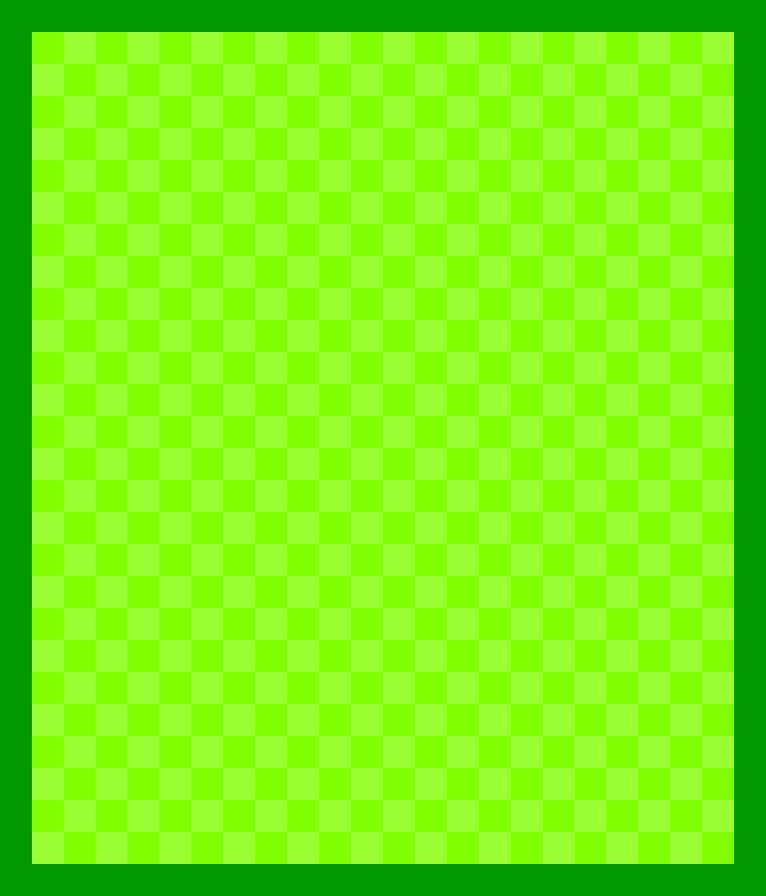
Write a Shadertoy shader that draws this pattern.

```glsl
const vec2 GRID = vec2(24.0, 28.0);   // cells across and down, border included
const float BORDER = 1.0;             // border width in cells

const vec3 LIME = vec3(0.502, 1.0, 0.0);
const vec3 PALE_LIME = vec3(0.6, 1.0, 0.2);
const vec3 DARK_GREEN = vec3(0.0, 0.6, 0.0);

// Smoothed square wave per axis: +1 in even cells, -1 in odd cells
vec2 squareWave(vec2 p, vec2 pixel) {
    vec2 edgeDistance = 0.5 - 2.0 * abs(fract(0.5 * p + 0.25) - 0.5);
    return clamp(2.0 * edgeDistance / pixel, -1.0, 1.0);
}

// 1 where column and row share parity, 0 elsewhere
float checker(vec2 p, vec2 pixel) {
    vec2 wave = squareWave(p, pixel);
    return 0.5 + 0.5 * wave.x * wave.y;
}

// Coverage of a centred rectangle
float boxMask(vec2 p, vec2 halfSize, vec2 pixel) {
    vec2 coverage = clamp((halfSize - abs(p)) / pixel + 0.5, 0.0, 1.0);
    return coverage.x * coverage.y;
}

void mainImage(out vec4 fragColor, in vec2 fragCoord) {
    vec2 pixel = GRID / iResolution.xy;
    vec2 cell = fragCoord * pixel;

    // Checkered field
    vec3 field = mix(LIME, PALE_LIME, checker(cell, pixel));

    // Solid frame around it
    vec2 center = 0.5 * GRID;
    float inside = boxMask(cell - center, center - BORDER, pixel);
    fragColor = vec4(mix(DARK_GREEN, field, inside), 1.0);
}
```
